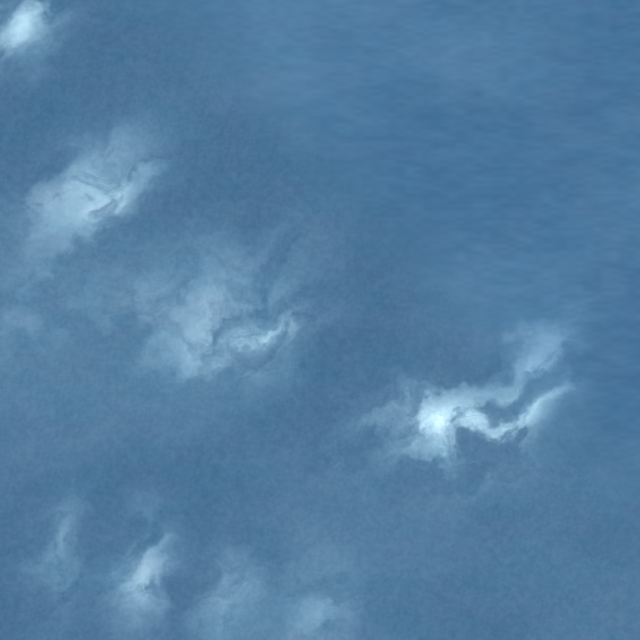
This texture is drawn by a three.js fragment shader. Its source:

```glsl
// Thin, wispy white clouds scattered over a hazy slate-blue sky.
// Soft ellipses set on curved rows are warped and torn by stretched
// fractal noise, then a faint mottled grain is laid over everything.

#define SKY_LOW vec3(0.290, 0.447, 0.583)
#define SKY_HIGH vec3(0.284, 0.455, 0.607)
#define CLOUD_TINT vec3(0.43, 0.43, 0.385)
#define WARP 0.075
#define FIBRE_SCALE vec2(11.0, 21.0)
#define FIBRE_ANGLE 0.55
#define HAZE 0.13
#define GRAIN 0.050

varying vec2 vUv;

float hash(vec2 p) {
  return fract(sin(dot(p, vec2(127.1, 311.7))) * 43758.5453);
}

vec2 turn(vec2 p, float angle) {
  float c = cos(angle), s = sin(angle);
  return vec2(c * p.x + s * p.y, c * p.y - s * p.x);
}

float noise(vec2 p) {
  vec2 cell = floor(p), f = fract(p);
  f = f * f * (3.0 - 2.0 * f);
  float low = mix(hash(cell), hash(cell + vec2(1.0, 0.0)), f.x);
  float high = mix(hash(cell + vec2(0.0, 1.0)), hash(cell + 1.0), f.x);
  return mix(low, high, f.y);
}

float fbm(vec2 p) {
  float sum = 0.0, weight = 0.5;
  for (int i = 0; i < 5; i++) {
    sum += weight * noise(p);
    p = turn(p, 0.35) * 2.03 + 17.3;
    weight *= 0.52;
  }
  return sum;
}

// Soft ellipse, 1 at its centre, with its long axis at the given angle
float blob(vec2 p, vec2 centre, vec2 size, float angle) {
  vec2 q = turn(p - centre, angle) / size;
  return exp(-dot(q, q));
}

void main() {
  vec2 p = vUv;
  vec2 along = turn(p, FIBRE_ANGLE);
  vec2 shift = vec2(fbm(p * 13.0 + 3.1), fbm(p * 13.0 + 41.7)) - 0.5;
  vec2 w = p + WARP * shift;

  // Main clouds descend along a curve from the upper left
  float body = 0.0, core = 0.0;
  for (int i = 0; i < 4; i++) {
    float k = float(i);
    float first = 1.0 - step(0.5, k);
    vec2 centre = vec2(0.04 + 0.05 * k + 0.055 * k * k,
                       0.97 - 0.31 * k + 0.033 * k * k);
    float angle = max(0.2, 1.2 - 0.45 * k);
    vec2 size = vec2(mix(0.115, 0.07, first), 0.058 + 0.004 * k);
    body += blob(w, centre, size, angle);
    vec2 coreCentre = centre + vec2(0.037, -0.004) * (1.0 - first);
    core += (0.25 + 0.14 * k) * blob(w, coreCentre, vec2(0.055, 0.022), angle);
  }
  // Upright arm joined to the last cloud
  body += 0.95 * blob(w, vec2(0.82, 0.39), vec2(0.115, 0.05), 0.95);
  core += 0.25 * blob(w, vec2(0.84, 0.39), vec2(0.06, 0.025), 0.95);

  // Bank of leaning plumes along the lower left edge
  for (int i = 0; i < 4; i++) {
    float k = float(i);
    float lit = 1.0 - min(abs(k - 1.0), 1.0);
    vec2 centre = vec2(0.085 + 0.135 * k, 0.125 - 0.03 * k);
    body += (0.58 + 0.2 * lit) * blob(w, centre, vec2(0.09, 0.046), 1.35);
    core += 0.38 * lit * blob(w, centre - vec2(0.025, 0.02), vec2(0.045, 0.03), 0.3);
  }

  // Faint wisps between the clouds
  float wisp = 0.0;
  for (int i = 0; i < 3; i++) {
    float k = float(i);
    wisp += blob(w, vec2(0.05 + 0.18 * k, 0.50 + 0.045 * k), vec2(0.11, 0.05), 0.6);
  }

  // Tear the soft shapes into fibres
  float fibre = smoothstep(0.30, 0.72, fbm(along * FIBRE_SCALE + 2.0 * shift));
  float density = body * (0.08 + 0.66 * fibre) + core * (0.45 + 0.65 * fibre);
  density += 0.20 * wisp * fibre;
  float veil = smoothstep(0.35, 0.75, fbm(p * vec2(4.0, 5.5) + 8.0));
  density += HAZE * veil * (1.0 - 0.45 * p.x);

  // Grain: fine at lower left, drawn out sideways at upper right
  float upper = smoothstep(-0.12, 0.12, p.x + 0.95 * p.y - 1.21);
  float fine = noise(turn(p, 0.7) * 230.0) * 0.6 + noise(along * 110.0) * 0.4;
  float drawn = noise(p * vec2(75.0, 190.0)) * 0.5 + noise(p * vec2(28.0, 75.0)) * 0.5;
  float grain = mix(fine, drawn, upper) - 0.5;

  vec3 colour = mix(SKY_LOW, SKY_HIGH, upper);
  colour.r += 0.022 * (noise(p * vec2(22.0, 34.0) + 5.0) - 0.5);
  colour += CLOUD_TINT * min(density, 1.4) + GRAIN * grain;
  gl_FragColor = vec4(clamp(colour, 0.0, 1.0), 1.0);
}
```
